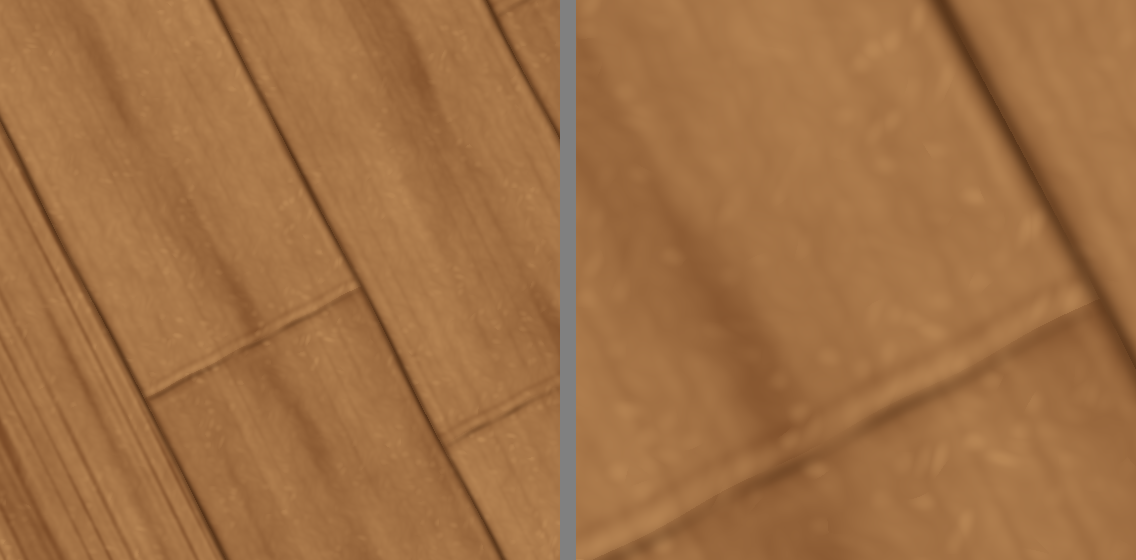
Left: the whole. Right: its middle third, enlarged.
Give the GLSL for this texture, as a Shadertoy shader.

```glsl
// Slanted wooden floor boards with dark long seams and staggered butt joints.
// The canvas is turned into board axes (across, along); layered sines draw the
// grain, cellular noise adds mottling and clustered pale wear.

vec2 hash2(vec2 c) {
    return fract(sin(vec2(dot(c, vec2(12.71, 31.17)), dot(c, vec2(26.95, 18.33)))) * 4375.85);
}

// x: distance to the nearest feature point, y: random value of its cell
vec2 cellular(vec2 p) {
    vec2 cell = floor(p), nearest = vec2(9.0, 0.0);
    for (int y = -1; y <= 1; y++) {
        for (int x = -1; x <= 1; x++) {
            vec2 c = cell + vec2(x, y);
            vec2 h = hash2(c);
            float d = length(c + h - p);
            if (d < nearest.x) nearest = vec2(d, fract(h.x * 7.3 + h.y * 3.1));
        }
    }
    return nearest;
}

// Streaks running along q.y, finer and weaker with each layer
float grain(vec2 q, float seed) {
    float sum = 0.0, amp = 0.5, freq = 17.0;
    for (int i = 0; i < 6; i++) {
        float n = float(i);
        float bend = 1.2 * sin(q.y * (2.3 + 1.1 * n) + seed * (n + 1.0));
        float fade = 0.6 + 0.4 * sin(q.y * (4.0 + 2.7 * n) + q.x * 17.0 + seed * 2.3 * n);
        sum += amp * fade * sin(freq * q.x + bend + seed * (2.1 + n));
        freq *= 1.83;
        amp *= 0.74;
    }
    return sum;
}

float bump(float x, float width) {
    return exp(-x * x / (width * width));
}

void mainImage(out vec4 fragColor, in vec2 fragCoord) {
    // Board axes: q.x across the boards, q.y along them
    vec2 p = fragCoord / iResolution.xy;
    vec2 q = vec2(dot(p, vec2(0.887, 0.461)), dot(p, vec2(0.461, -0.887)));
    float boardWidth = 0.436, boardLength = 1.8;

    // Board index and signed distance to the nearest long seam
    float u = (q.x - 0.36 + 0.0015 * sin(q.y * 11.0)) / boardWidth;
    float row = floor(u), v = fract(u);
    float seam = (v - step(0.5, v)) * boardWidth;

    // Staggered butt joints
    float stagger = -0.137 + 0.7965 * row - 0.4785 * row * row;
    float w = (q.y - stagger + 0.001 * sin(q.x * 60.0)) / boardLength;
    float piece = floor(w);
    float joint = (w - floor(w + 0.5)) * boardLength;

    // Tone of each board and its grain
    float seed = row * 2.7 + piece * 4.1 + 1.3;
    float shade = 0.75 + 0.09 * sin(4.0 * row + 1.6 * piece - 2.4);
    vec2 warped = q + 0.005 * sin(q.yx * vec2(43.0, 57.0)) + 0.003 * sin(q.yx * vec2(131.0, 113.0));
    shade += 0.16 * grain(mix(q, warped, 0.4), seed);

    // Dark heart streak with a crisp right side, broken along its length
    float heart = v - 0.52 - 0.11 * row - 0.02 * sin(q.y * 7.0 + seed) - 0.012 * sin(q.y * 23.0);
    float streak = smoothstep(-0.24, 0.0, heart) * (1.0 - smoothstep(0.0, 0.05, heart));
    float core = bump(heart + 0.02, 0.035) * smoothstep(-0.2, 0.9, sin(q.y * 12.0 + seed));
    shade -= 0.40 * streak * (0.7 + 0.3 * sin(q.y * 9.0 + seed * 3.0)) + 0.18 * core;

    // Narrow pores, strongest on the ribbed boards at the left
    float pores = 0.5 + 0.5 * sin(q.x * 148.0 + 1.2 * sin(q.y * 3.0) + 1.5 * sin(q.x * 37.0));
    float ribs = sin(q.x * 310.0 + 2.0 * sin(q.x * 61.0) + 1.3 * sin(q.y * 4.0));
    float ribbed = row < 0.0 ? 1.0 : 0.18;
    shade -= ribbed * 0.52 * pow(pores, 6.0) * (0.75 + 0.25 * sin(q.y * 13.0 + q.x * 40.0));
    shade += ribbed * 0.09 * ribs * (0.6 + 0.4 * sin(q.y * 9.0 + q.x * 30.0));

    // Broad cloudy patches and finer blotches
    shade += 0.20 * (0.45 - cellular(warped * vec2(13.0, 5.0) + 3.0).x);
    shade += 0.16 * (0.45 - cellular(warped * vec2(36.0, 17.0)).x);
    shade += 0.11 * (0.45 - cellular(warped * vec2(72.0, 52.0) + 8.0).x);

    // Pale worn spots in clusters, denser around the joints
    vec2 spot = cellular(warped * vec2(52.0, 58.0) + 21.0);
    float cluster = smoothstep(0.55, 0.15, cellular(q * vec2(9.0, 7.0) + 5.0).x);
    float worn = 0.05 + 0.13 * cluster + 0.16 * exp(-abs(joint) / 0.06);
    shade += worn * smoothstep(0.5, 0.05, spot.x) * smoothstep(0.5, 0.8, spot.y);

    // Bevels: uneven pale ridge before each joint, pale rims and shade by seams
    float uneven = 0.65 + 0.35 * sin(q.x * 47.0 + 2.0 * sin(q.x * 21.0));
    shade += 0.24 * uneven * bump(joint + 0.006, 0.006) - 0.16 * bump(joint + 0.017, 0.005);
    shade += 0.10 * uneven * bump(joint - 0.024, 0.006);
    shade += 0.16 * bump(seam + 0.016, 0.006) + 0.12 * bump(seam - 0.020, 0.007);
    shade -= 0.42 * exp(-abs(seam - 0.002) / 0.013) + 0.22 * exp(-abs(joint - 0.008) / 0.014);

    vec3 color = mix(vec3(0.50, 0.31, 0.165), vec3(0.70, 0.505, 0.315), clamp(shade, -0.35, 1.08));

    // Dark gaps
    float wear = 0.78 + 0.22 * sin(q.y * 17.0 + row * 2.0);
    float gap = max(0.80 * wear * bump(seam, 0.006), 0.34 * uneven * bump(joint - 0.005, 0.005));
    color = mix(color, vec3(0.29, 0.165, 0.07), gap);

    fragColor = vec4(color, 1.0);
}
```
